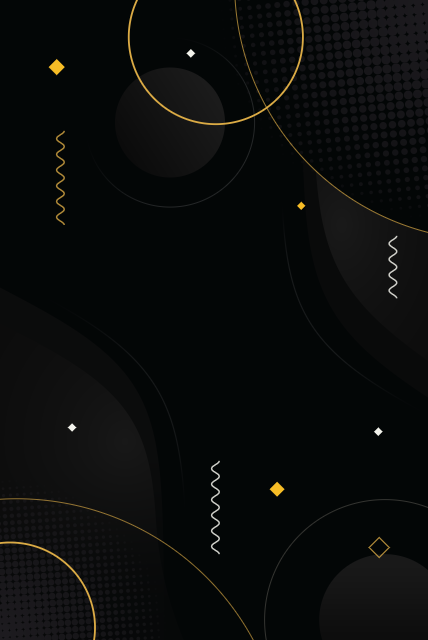
Reproduce this background procedurally as a WebGL 2 fragment shader.

```glsl
#version 300 es
precision highp float;
// Dark poster background: soft charcoal waves and discs, halftone corners,
// thin gold rings, small diamonds and wavy strokes. Every shape is a signed
// distance, layered back to front; the canvas is 7.68 units high, y downward.
uniform vec2 u_resolution;
out vec4 outColor;

const vec3 GOLD = vec3(0.86, 0.67, 0.27);
const vec3 AMBER = vec3(0.97, 0.74, 0.15);
const vec3 WHITE = vec3(0.95, 0.95, 0.92);
const vec3 NIGHT = vec3(0.012, 0.022, 0.024);
const vec3 PLUM = vec3(0.115, 0.107, 0.123);

float pixel;

float fill(float d) { return clamp(0.5 - d / pixel, 0.0, 1.0); }
float stroke(float d, float halfWidth) { return fill(abs(d) - halfWidth); }
float circle(vec2 p, vec2 center, float radius) { return length(p - center) - radius; }
float diamond(vec2 p, vec2 center, float radius) {
  vec2 q = abs(p - center);
  return (q.x + q.y - radius) * 0.707;
}

// Signed distance to the wave x = width * tanh(steep * (y - top))
float wave(vec2 p, float width, float steep, float top) {
  float t = tanh(steep * (p.y - top));
  float slope = width * steep * (1.0 - t * t);
  return (p.x - width * t) / sqrt(1.0 + slope * slope);
}

// Dots that grow with the local density until they merge
float halftone(vec2 p, float cell, float tilt, float density) {
  float c = cos(tilt), s = sin(tilt);
  vec2 q = fract(mat2(c, s, -s, c) * p / cell) - 0.5;
  float radius = 0.62 * sqrt(clamp(density, 0.0, 1.0));
  return fill((length(q) - radius) * cell) * smoothstep(0.0, 0.12, density);
}

// Vertical wavy stroke
float squiggle(vec2 p, vec2 top, float len, float waves) {
  float y = p.y - top.y;
  float k = 6.2832 * waves / len;
  float slope = 0.045 * k * sin(k * y);
  float d = (p.x - top.x - 0.045 * cos(k * y)) / sqrt(1.0 + slope * slope);
  return stroke(d, 0.009) * fill(abs(y - len * 0.5) - len * 0.5);
}

void main() {
  pixel = 7.68 / u_resolution.y;
  vec2 p = vec2(gl_FragCoord.x, u_resolution.y - gl_FragCoord.y) * pixel;
  vec3 color = NIGHT;

  // Left waves
  float tail = 0.14 * pow(max(p.y - 6.2, 0.0), 2.0);
  float fade = 1.0 - smoothstep(5.3, 7.3, p.y);
  float band = wave(p, 1.97, 0.97, 3.45);
  float body = wave(p - vec2(tail, 0.0), 1.9, 1.03, 3.88);
  color = mix(color, vec3(0.043, 0.046, 0.046), fill(band) * (0.15 + 0.85 * fade));
  float glow = exp(-length((p - vec2(1.5, 5.3)) * vec2(0.75, 0.65)));
  color = mix(color, vec3(0.032 + 0.062 * glow), fill(body) * (0.35 + 0.65 * fade));
  float rim = smoothstep(3.5, 4.5, p.y) * (1.0 - smoothstep(5.0, 6.2, p.y));
  color += 0.075 * rim * stroke(wave(p, 2.25, 0.88, 3.29), 0.007);

  // Right waves, the same curve turned half round
  vec2 q = vec2(5.3, 0.0) - p;
  color = mix(color, vec3(0.036, 0.039, 0.039), fill(wave(q, 1.68, 0.9, -4.88)));
  glow = exp(-length((p - vec2(4.1, 2.7)) * vec2(0.9, 0.6)));
  color = mix(color, vec3(0.03 + 0.07 * glow), fill(wave(q, 1.55, 0.9, -4.45)));
  rim = smoothstep(2.4, 3.3, p.y) * (1.0 - smoothstep(4.2, 5.0, p.y));
  color += 0.08 * rim * stroke(wave(q, 1.94, 0.95, -5.07), 0.007);

  // Upper disc with its fading halo
  vec2 hub = vec2(2.04, 1.47);
  float lit = dot(p - hub, vec2(0.7, -0.45));
  color = mix(color, vec3(0.075 + 0.06 * lit), fill(circle(p, hub, 0.66)));
  float halo = smoothstep(-0.7, 0.7, dot(p - hub, vec2(0.75, 0.65)));
  color += 0.13 * halo * stroke(circle(p, hub, 1.015), 0.006);

  // Lower disc with its ring
  hub = vec2(4.62, 7.44);
  lit = smoothstep(7.9, 6.6, p.y);
  color = mix(color, vec3(0.045 + 0.055 * lit), fill(circle(p, hub, 0.79)));
  color = mix(color, vec3(0.25, 0.25, 0.23), 0.8 * stroke(circle(p, hub, 1.445), 0.006));

  // Upper right halftone field
  float arc = circle(p, vec2(5.9, -0.2), 3.085);
  color = mix(color, NIGHT, fill(arc));
  float density = 1.0 - length((p - vec2(5.3, 0.1)) * vec2(0.37, 0.385));
  color = mix(color, PLUM, halftone(p, 0.112, 0.1, density) * (0.45 + 0.55 * density));
  color = mix(color, GOLD, 0.7 * stroke(arc, 0.006));

  // Lower left halftone field
  density = 1.0 - length((p - vec2(0.0, 7.6)) * vec2(0.49, 0.52));
  color = mix(color, PLUM, halftone(p, 0.083, 0.07, density) * (0.4 + 0.6 * density));
  color = mix(color, GOLD, 0.65 * stroke(circle(p, vec2(0.2, 9.21), 3.225), 0.006));

  // Bright gold rings
  float rings = min(abs(circle(p, vec2(2.59, 0.445), 1.045)),
                    abs(circle(p, vec2(0.12, 7.53), 1.02)));
  color = mix(color, GOLD, stroke(rings, 0.011));

  // Diamonds
  float amber = min(diamond(p, vec2(0.68, 0.805), 0.097),
                min(diamond(p, vec2(3.615, 2.47), 0.05), diamond(p, vec2(3.325, 5.87), 0.09)));
  float white = min(diamond(p, vec2(2.29, 0.64), 0.052),
                min(diamond(p, vec2(0.865, 5.13), 0.05), diamond(p, vec2(4.54, 5.18), 0.052)));
  color = mix(color, AMBER, fill(amber));
  color = mix(color, WHITE, fill(white));
  color = mix(color, GOLD, 0.85 * stroke(diamond(p, vec2(4.55, 6.57), 0.12), 0.007));

  // Wavy strokes
  color = mix(color, GOLD, 0.8 * squiggle(p, vec2(0.725, 1.57), 1.13, 6.0));
  float pale = max(squiggle(p, vec2(4.715, 2.83), 0.75, 4.0), squiggle(p, vec2(2.585, 5.53), 1.12, 6.0));
  color = mix(color, WHITE, 0.85 * pale);

  outColor = vec4(color, 1.0);
}
```
